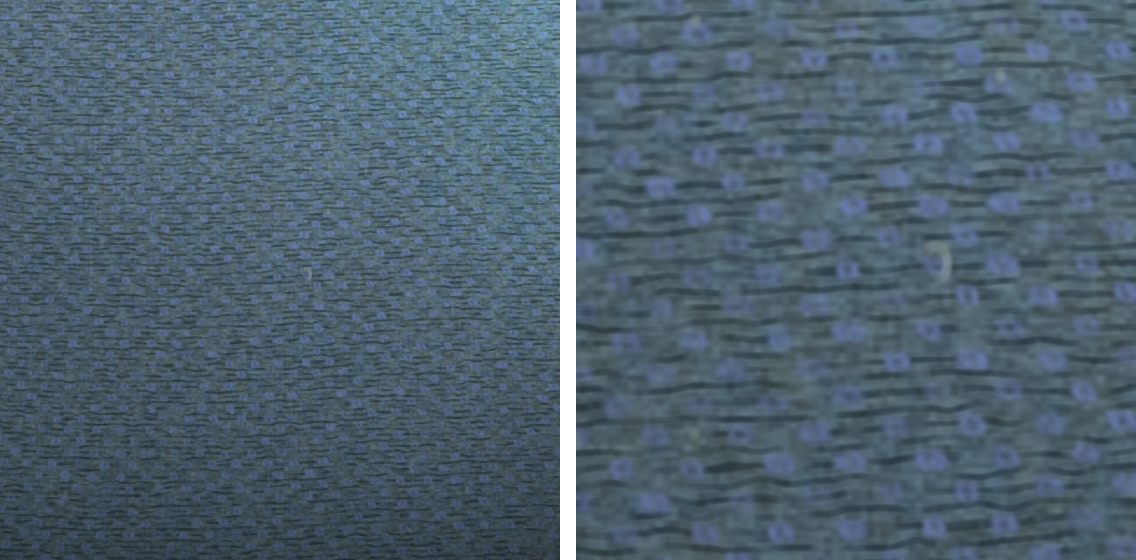
Left, the full canvas; right, a detail of the centre.
Reproduce this texture procedurally as a WebGL 1 fragment shader.

```glsl
precision highp float;
uniform vec2 u_resolution;

const float TAU = 6.28319;
const vec3 GROUND = vec3(0.315, 0.395, 0.435);
const vec3 GAP = vec3(0.185, 0.25, 0.285);
const vec3 BLUE = vec3(0.375, 0.445, 0.61);
const vec3 LINT = vec3(0.55, 0.61, 0.60);

float hash(vec2 p) {
  return fract(sin(dot(p, vec2(12.9898, 78.233))) * 43758.5);
}

float noise(vec2 p) {
  vec2 i = floor(p);
  vec2 f = fract(p);
  f = f * f * (3.0 - 2.0 * f);
  float low = mix(hash(i), hash(i + vec2(1.0, 0.0)), f.x);
  float high = mix(hash(i + vec2(0.0, 1.0)), hash(i + 1.0), f.x);
  return mix(low, high, f.y);
}

// Cloth coordinates: x counts stitches, y counts rows, both tighter at the top
vec2 clothCoords(vec2 uv) {
  float u = (uv.x - 0.5) * mix(20.5, 23.5, uv.y) + 40.0;
  float v = 46.0 * uv.y + 8.0 * uv.y * uv.y;
  v += 0.5 * sin(uv.x * 4.0 + 0.6) + 0.25 * (noise(uv * 9.0) - 0.5);
  return vec2(u + 0.2 * (noise(uv * 7.0 + 31.0) - 0.5), v);
}

// Dark broken gaps between horizontal threads, two threads per row
float weftGap(vec2 cloth) {
  float t = cloth.y * 2.0 + 0.5 * (noise(cloth * vec2(2.5, 1.0)) - 0.5);
  float gap = smoothstep(0.3, 1.0, 0.5 + 0.5 * cos(TAU * t));
  float breaks = noise(vec2(cloth.x * 2.6, floor(t + 0.5) * 7.0));
  return gap * smoothstep(0.15, 0.8, breaks);
}

// Staggered blue stitches, each a pair of short leaning strands
float stitch(vec2 cloth, float lean) {
  float row = floor(cloth.y);
  float x = cloth.x + 0.5 * mod(row, 2.0);
  vec2 id = vec2(floor(x), row);
  vec2 q = vec2(fract(x), fract(cloth.y)) - 0.5;
  vec2 jitter = vec2(hash(id + 3.1), hash(id + 8.7)) - 0.5;
  q -= jitter * vec2(0.16, 0.12);
  q.x += lean * q.y;
  float width = mix(0.20, 0.29, hash(id + 5.3));
  float body = 1.0 - smoothstep(0.4, 1.05, length(q / vec2(width, 0.46)));
  float strands = 0.78 + 0.22 * cos(TAU * (q.x / width + 0.5));
  return body * strands * mix(0.45, 1.15, hash(id + 1.9));
}

// Sparse pale flecks, one candidate per cell
float flecks(vec2 uv, float cells) {
  vec2 id = floor(uv * cells);
  vec2 center = 0.3 + 0.4 * vec2(hash(id + 2.0), hash(id + 6.0));
  float d = length((fract(uv * cells) - center) * vec2(1.0, 0.8));
  return step(0.93, hash(id + 11.0)) * (1.0 - smoothstep(0.03, 0.14, d));
}

// Small curled loose fibre
float curl(vec2 q, float radius, float width) {
  float ring = abs(length(q * vec2(1.0, 0.75)) - radius);
  float opening = smoothstep(-0.8, 0.5, cos(atan(q.y, q.x) - 0.5));
  return opening * (1.0 - smoothstep(0.3 * width, width, ring));
}

// Soft light from the top right, falling off at the lower edge
float lighting(vec2 uv) {
  float light = 0.78 + 0.43 * uv.y + 0.24 * (uv.x - 0.5) * uv.y;
  light -= 0.13 * exp(-6.0 * uv.y);
  return light + 0.06 * (noise(uv * 4.0 + 17.0) - 0.5);
}

void main() {
  vec2 uv = gl_FragCoord.xy / u_resolution;
  vec2 cloth = clothCoords(uv);

  // Woven ground
  vec3 color = mix(GROUND, GAP, 0.75 * weftGap(cloth));
  float fibres = noise(uv * vec2(110.0, 290.0)) - 0.5;
  float grain = noise(uv * 240.0 + 50.0) - 0.5;
  color *= 1.0 + 0.26 * fibres + 0.22 * grain;
  color += vec3(-0.014, 0.0, 0.022) * (noise(uv * 60.0) - 0.5) * 2.0;

  // Blue stitches
  float blue = stitch(cloth, mix(0.0, 0.16, uv.x));
  vec3 thread = BLUE * (1.0 + 0.16 * grain);
  color = mix(color, thread, clamp(blue, 0.0, 1.0));

  // Lint and light
  color = mix(color, LINT, 0.4 * flecks(uv, 28.0));
  color = mix(color, LINT, 0.5 * curl(uv - vec2(0.547, 0.51), 0.0075, 0.004));
  color *= lighting(uv);
  color += vec3(-0.01, 0.018, 0.015) * smoothstep(0.7, 1.5, uv.x + uv.y - 0.4);

  gl_FragColor = vec4(clamp(color, 0.0, 1.0), 1.0);
}
```
